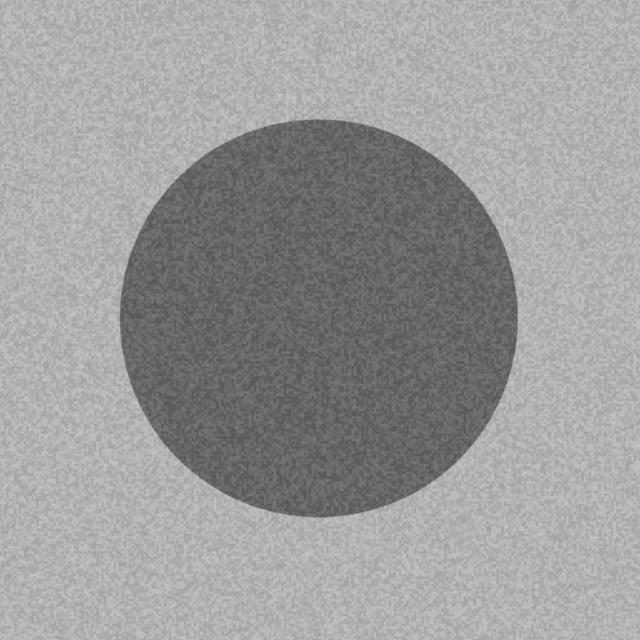
This background is drawn by a Shadertoy shader. Its source:

```glsl
const vec2 DISC_CENTER = vec2(0.4982, 0.5026);
const float DISC_RADIUS = 0.3108;
const vec3 BACKDROP_GRAY = vec3(0.697);
const vec3 DISC_GRAY = vec3(0.401);
const float GRAIN_CELLS = 256.0;
const float GRAIN_STRENGTH = 0.062;

float hash(vec2 cell) {
    vec3 p = fract(vec3(cell.xyx) * 0.1031);
    p += dot(p, p.yzx + 33.33);
    return fract((p.x + p.y) * p.z);
}

// Smoothly interpolated random values, one per grid corner
float valueNoise(vec2 p) {
    vec2 cell = floor(p);
    vec2 blend = smoothstep(0.0, 1.0, fract(p));
    float bottom = mix(hash(cell), hash(cell + vec2(1.0, 0.0)), blend.x);
    float top = mix(hash(cell + vec2(0.0, 1.0)), hash(cell + 1.0), blend.x);
    return mix(bottom, top, blend.y);
}

void mainImage(out vec4 fragColor, in vec2 fragCoord) {
    vec2 uv = fragCoord / iResolution.xy;
    float aspect = iResolution.x / iResolution.y;
    float pixel = 1.0 / iResolution.y;

    // Flat disc on a lighter backdrop
    vec2 offset = (uv - DISC_CENTER) * vec2(aspect, 1.0);
    float discDistance = length(offset) - DISC_RADIUS;
    float discMask = 1.0 - smoothstep(-pixel, pixel, discDistance);
    vec3 color = mix(BACKDROP_GRAY, DISC_GRAY, discMask);

    // Fine monochrome grain over everything
    vec2 grainPoint = uv * vec2(aspect, 1.0) * GRAIN_CELLS;
    color += GRAIN_STRENGTH * (2.0 * valueNoise(grainPoint) - 1.0);

    fragColor = vec4(clamp(color, 0.0, 1.0), 1.0);
}
```
